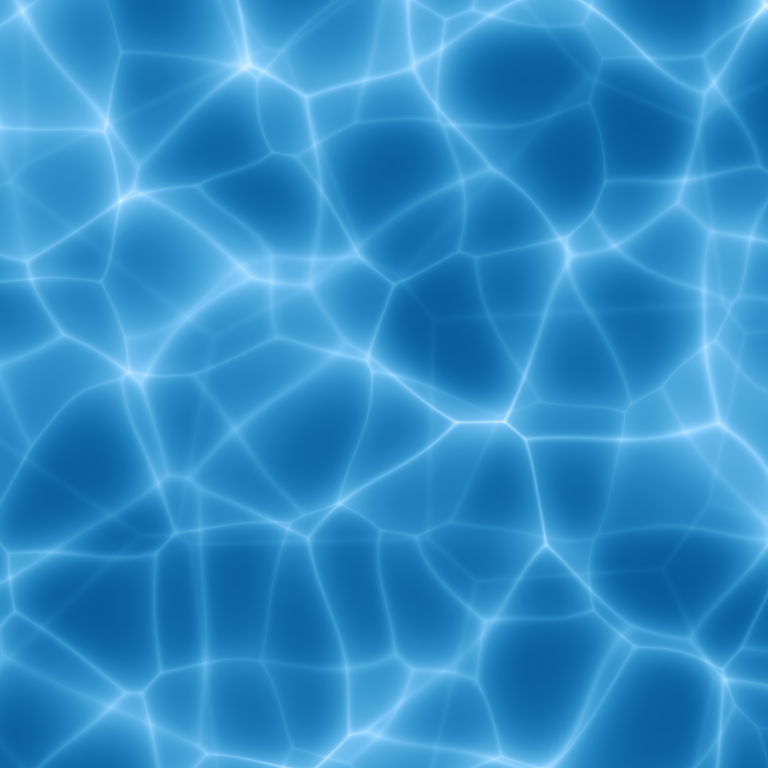
Reproduce this texture procedurally as a WebGL 1 fragment shader.

```glsl
precision highp float;
// Sunlit pool water: a web of caustic light over blue depths.
// Soft Voronoi layers give broad glows, cell tones and thin bright ridges;
// gradient noise bends the web and varies its strength.

uniform vec2 u_resolution;

const vec3 DEEP = vec3(0.03, 0.36, 0.61);
const vec3 BLUE = vec3(0.13, 0.50, 0.74);
const vec3 AZURE = vec3(0.26, 0.63, 0.84);
const vec3 PALE = vec3(0.52, 0.80, 0.98);
const vec3 GLINT = vec3(0.85, 0.96, 1.00);

vec2 hash2(vec2 p) {
  vec2 q = vec2(dot(p, vec2(127.1, 311.7)), dot(p, vec2(269.5, 183.3)));
  return fract(sin(q) * 43758.55);
}

// Gradient noise, roughly -0.7 to 0.7
float gradientNoise(vec2 p) {
  vec2 i = floor(p);
  vec2 f = p - i;
  vec2 u = f * f * f * (f * (f * 6.0 - 15.0) + 10.0);
  vec2 e = vec2(0.0, 1.0);
  float a = dot(hash2(i) * 2.0 - 1.0, f);
  float b = dot(hash2(i + e.yx) * 2.0 - 1.0, f - e.yx);
  float c = dot(hash2(i + e.xy) * 2.0 - 1.0, f - e.xy);
  float d = dot(hash2(i + e.yy) * 2.0 - 1.0, f - e.yy);
  return mix(mix(a, b, u.x), mix(c, d, u.x), u.y);
}

vec2 warp(vec2 p, float frequency, float amount) {
  vec2 q = p * frequency;
  return p + amount * vec2(gradientNoise(q + 3.7), gradientNoise(q + 41.3));
}

// Soft Voronoi: x = broad glow, y = blended cell tone, z = thin ridge.
// Ridges peak where the nearest cells have equal weight.
vec3 causticWeb(vec2 p, float ridgeSharpness) {
  vec2 cell = floor(p);
  vec3 falloff = vec3(4.0, 10.0, ridgeSharpness);
  vec3 total = vec3(0.0);
  vec3 strongest = vec3(0.0);
  float tone = 0.0;
  for (int y = -2; y <= 2; y++) {
    for (int x = -2; x <= 2; x++) {
      vec2 id = cell + vec2(float(x), float(y));
      vec2 r = id + 0.05 + 0.9 * hash2(id) - p;
      vec3 w = exp(-falloff * dot(r, r));
      total += w;
      strongest = max(strongest, w);
      tone += w.y * hash2(id + 57.0).x;
    }
  }
  vec3 ridge = 1.0 - strongest / total;
  return vec3(ridge.x, tone / total.y, 2.0 * ridge.z);
}

// Colour ramp, indexed by light level
vec3 waterColor(float light) {
  vec3 c = mix(DEEP, BLUE, clamp((light - 0.03) / 0.10, 0.0, 1.0));
  c = mix(c, AZURE, clamp((light - 0.13) / 0.13, 0.0, 1.0));
  c = mix(c, PALE, clamp((light - 0.26) / 0.26, 0.0, 1.0));
  return mix(c, GLINT, clamp((light - 0.52) / 0.33, 0.0, 1.0));
}

void main() {
  vec2 uv = gl_FragCoord.xy / u_resolution.y;
  vec2 p = warp(uv, 4.0, 0.07);
  vec2 q = warp(uv + 7.3, 5.0, 0.06);

  // Slowly varying strength and width of the bright lines
  float strength = smoothstep(-0.35, 0.45, gradientNoise(uv * 3.5 + 19.0));
  float sharpness = mix(18.0, 42.0, strength);

  vec3 large = causticWeb(p * 4.3 + 11.0, sharpness);
  vec3 small = causticWeb(q * 6.3, sharpness);
  vec3 crease = causticWeb(uv * 3.2 + 29.0, 40.0);

  // Broad light: glows, cell tones and a gentle drift
  float glow = 0.60 * large.x + 0.35 * small.x;
  float tones = 0.13 * large.y + 0.10 * small.y;
  float drift = 0.18 * gradientNoise(uv * 2.6 + 5.0);
  float broad = max(glow + tones + drift - 0.07, 0.0);

  // Thin lines, brightest where the broad light is already strong
  float lines = 0.26 * pow(large.z, 1.5) * mix(0.25, 1.0, strength);
  lines += 0.17 * pow(small.z, 1.5) * mix(0.9, 0.15, strength);
  lines += 0.06 * crease.z;

  float light = 0.02 + broad * broad + lines * (0.3 + broad);
  gl_FragColor = vec4(waterColor(light), 1.0);
}
```
